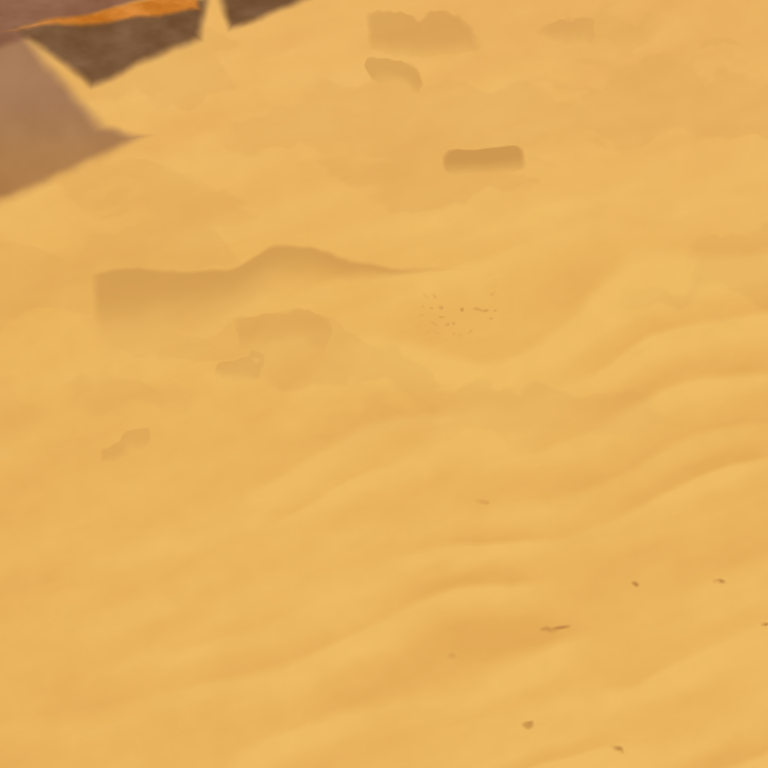
A three.js fragment shader for this texture:

```glsl
// Sunlit desert sand: soft slanted wind ripples over a warm ochre ground, with
// shallow shaded dents, tiny specks, and rocks throwing a shadow in one corner.
// Layered value noise makes the sand; half-plane quads make rocks and shadow.
varying vec2 vUv;

float hash(vec2 p) {
  return fract(sin(dot(p, vec2(127.1, 311.7))) * 43758.5453);
}

float noise(vec2 p) {
  vec2 i = floor(p), f = fract(p);
  f = f * f * (3.0 - 2.0 * f);
  return mix(mix(hash(i), hash(i + vec2(1.0, 0.0)), f.x),
             mix(hash(i + vec2(0.0, 1.0)), hash(i + vec2(1.0, 1.0)), f.x), f.y);
}

float fbm(vec2 p) {
  float sum = 0.0, amp = 0.5;
  for (int i = 0; i < 4; i++) {
    sum += amp * noise(p);
    p = p * 2.03 + 17.3;
    amp *= 0.5;
  }
  return sum / 0.9375;
}

float bell(float x) { return exp(-x * x); }

// Signed distance to a line, positive on the left of a to b
float side(vec2 p, vec2 a, vec2 b) {
  vec2 d = normalize(b - a);
  return dot(p - a, vec2(-d.y, d.x));
}

// Convex quad with counterclockwise corners and a soft edge
float quad(vec2 p, vec2 a, vec2 b, vec2 c, vec2 d, float soft) {
  float inside = min(min(side(p, a, b), side(p, b, c)), min(side(p, c, d), side(p, d, a)));
  return smoothstep(-soft, soft, inside);
}

// Shallow rounded hollow, shade fading out downwards
float dent(vec2 p, vec2 center, vec2 size) {
  vec2 q = (p - center) / size, q2 = q * q;
  return (1.0 - smoothstep(0.45, 1.0, dot(q2, q2))) * smoothstep(-1.3, 0.2, q.y);
}

// Long wind-cut ledge with a hump, tapering to the right
float ledge(vec2 p) {
  float hump = bell((p.x - 0.365) / mix(0.045, 0.09, step(0.365, p.x)));
  float drop = 0.652 + 0.037 * hump - p.y;
  float depth = 0.11 * (1.0 - smoothstep(0.08, 0.6, p.x)) + 0.015 * hump
              + 0.013 * (1.0 - smoothstep(0.45, 0.67, p.x));
  return smoothstep(0.115, 0.135, p.x) * smoothstep(0.0, 0.01, drop)
       * (1.0 - smoothstep(depth * 0.2, depth + 0.001, drop));
}

// Small dark grains, one possible per cell
float specks(vec2 p, float cells, float share) {
  vec2 id = floor(p * cells), f = fract(p * cells);
  vec2 center = 0.35 + 0.3 * vec2(hash(id), hash(id + 7.7));
  float dist = length((f - center) * vec2(0.8, 1.1));
  return step(1.0 - share, hash(id + 3.1)) * (1.0 - smoothstep(0.0, 0.3, dist));
}

vec3 sand(vec2 p) {
  vec2 along = mat2(0.95, -0.31, 0.31, 0.95) * p;  // ripple axis, rising to the right
  along.y += 0.025 * (fbm(along * vec2(7.0, 9.0)) - 0.5);
  float broad = fbm(along * vec2(2.5, 8.0) + 4.0);
  float streaks = fbm(along * vec2(8.0, 28.0) + 9.0);
  float wave = fract(along.y * 14.0 + 1.8 * noise(along * vec2(5.0, 7.0)));
  float crest = smoothstep(0.0, 0.75, wave) * (1.0 - smoothstep(0.78, 1.0, wave));
  float windy = smoothstep(0.3, 1.1, p.x + 0.45 * (1.0 - p.y))
              * (1.0 - smoothstep(0.55, 0.85, p.y));
  float light = 0.65 + 0.6 * (broad - 0.5) + 0.65 * (streaks - 0.5);
  light += 0.85 * windy * (crest - 0.45) * smoothstep(0.25, 0.7, noise(along * vec2(6.0, 13.0) + 2.0));
  vec3 color = mix(vec3(0.89, 0.66, 0.335), vec3(0.935, 0.735, 0.395), clamp(light, 0.0, 1.0));
  color += vec3(0.0, -0.003, 0.015) * smoothstep(0.6, 0.95, p.y);
  return color + 0.016 * (fbm(p * 45.0) - 0.5);
}

void main() {
  vec2 p = vUv;
  vec2 wobble = vec2(fbm(p * 16.0), fbm(p * 16.0 + 31.0)) - 0.5;
  vec2 rough = p + 0.018 * wobble, loose = p + 0.06 * wobble;
  vec3 color = sand(p);

  // Dents, ledge and faint mottling of the upper sand
  float shade = 0.75 * ledge(rough);
  shade = max(shade, dent(rough, vec2(0.632, 0.79), vec2(0.058, 0.021)));
  shade = max(shade, 0.55 * dent(loose, vec2(0.55, 0.957), vec2(0.06, 0.026)));
  shade = max(shade, 0.6 * dent(loose, vec2(0.51, 0.903), vec2(0.027, 0.028)));
  shade = max(shade, 0.4 * dent(loose, vec2(0.745, 0.964), vec2(0.035, 0.015)));
  shade = max(shade, 0.4 * dent(loose, vec2(0.36, 0.555), vec2(0.065, 0.032)));
  shade = max(shade, 0.4 * dent(loose, vec2(0.31, 0.512), vec2(0.04, 0.018)));
  shade = max(shade, 0.35 * dent(loose, vec2(0.155, 0.41), vec2(0.033, 0.015)));
  float mottle = smoothstep(0.55, 0.63, fbm(loose * vec2(5.0, 13.0) + 5.0));
  shade = max(shade, 0.16 * mottle * smoothstep(0.38, 0.5, p.y));
  color = mix(color, vec3(0.79, 0.575, 0.3), 0.85 * shade);

  // Specks: a loose scatter at lower right and one faint cluster
  float scatter = smoothstep(0.5, 0.75, p.x) * (1.0 - smoothstep(0.3, 0.4, p.y));
  float cluster = bell(length((p - vec2(0.605, 0.6)) / vec2(0.045, 0.03)));
  float grains = max(0.6 * scatter * specks(loose, 42.0, 0.04),
                     0.45 * cluster * specks(loose, 65.0, 0.45));
  color = mix(color, vec3(0.65, 0.42, 0.2), grains);

  // Rock shadow, mauve towards the corner
  float umbra = max(
    quad(rough, vec2(-0.1, 0.695), vec2(0.15, 0.81), vec2(0.02, 0.965), vec2(-0.1, 1.1), 0.014),
    quad(rough, vec2(-0.1, 0.695), vec2(0.185, 0.823), vec2(0.1, 0.84), vec2(-0.1, 0.85), 0.009));
  vec3 umbraColor = mix(vec3(0.67, 0.48, 0.29), vec3(0.64, 0.47, 0.34), smoothstep(0.77, 0.88, p.y));
  color = mix(color, umbraColor + 0.06 * (fbm(p * 20.0) - 0.5), 0.95 * umbra);

  // Rocks: mauve back, dark faces, sunlit orange cap
  float grain = fbm(p * vec2(30.0, 60.0)) - 0.5;
  float back = quad(rough, vec2(-0.1, 0.9), vec2(0.04, 0.95), vec2(0.26, 1.03), vec2(-0.1, 1.1), 0.007);
  float face = quad(rough, vec2(0.02, 0.96), vec2(0.12, 0.893), vec2(0.262, 0.945), vec2(0.27, 1.0), 0.008);
  face = max(face, quad(rough, vec2(0.28, 1.02), vec2(0.3, 0.963), vec2(0.41, 1.005), vec2(0.4, 1.03), 0.008));
  float cap = quad(rough, vec2(0.02, 0.96), vec2(0.26, 0.985), vec2(0.255, 1.02), vec2(0.13, 0.987), 0.005);
  color = mix(color, vec3(0.56, 0.39, 0.29) + 0.1 * grain, back);
  color = mix(color, vec3(0.47, 0.335, 0.22) + 0.12 * grain, face);
  gl_FragColor = vec4(mix(color, vec3(0.82, 0.5, 0.19) + 0.25 * grain, cap), 1.0);
}
```
